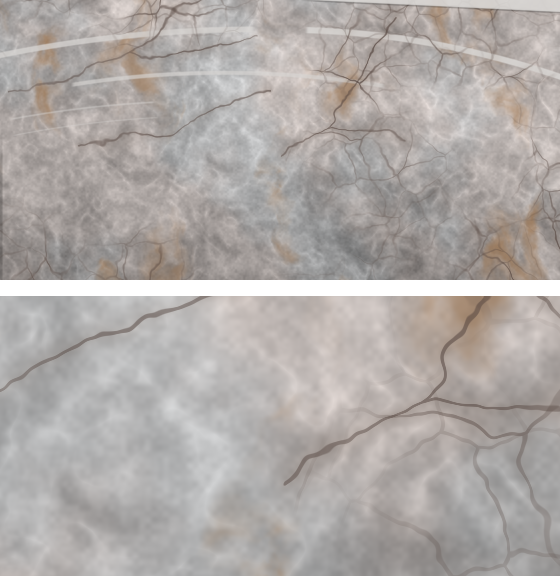
Top, the full canvas; bottom, a detail of the centre.
This texture is drawn by a WebGL 2 fragment shader. Its source:

```glsl
#version 300 es
precision highp float;
// A polished grey stone slab: cloudy layered noise with pale feathery wisps,
// dark branching fractures (warped segments plus cell borders), rust stains,
// and curved strips of reflected light under a bright top edge.

uniform vec2 u_resolution;
out vec4 outColor;

const vec3 WARM_GREY = vec3(1.034, 0.992, 0.974);
const vec3 COOL_GREY = vec3(0.995, 1.000, 1.005);
const vec3 VEIN_DARK = vec3(0.31, 0.25, 0.23);
const vec3 VEIN_HALO = vec3(0.52, 0.45, 0.40);
const vec3 RUST      = vec3(0.61, 0.45, 0.30);
const vec3 GLARE     = vec3(0.85, 0.84, 0.83);
const float TONE_BOTTOM = 0.575;
const float TONE_TOP    = 0.685;
const float VEIN_WIDTH  = 0.0022;

// Main fractures, each as start and end
const int FRACTURES = 10;
const vec4 FRACTURE[FRACTURES] = vec4[](
  vec4(0.00, 0.68, 0.26, 0.71), vec4(0.26, 0.71, 0.48, 0.79),
  vec4(0.48, 0.79, 0.92, 0.84), vec4(0.48, 0.79, 0.71, 1.00),
  vec4(1.40, 0.98, 1.28, 0.70), vec4(1.28, 0.70, 1.17, 0.53),
  vec4(1.17, 0.53, 1.01, 0.45), vec4(1.17, 0.53, 1.42, 0.52),
  vec4(0.28, 0.48, 0.70, 0.58), vec4(0.70, 0.58, 0.95, 0.65));

// Light strips: peak x, peak y, left end, right end / bend, half width, opacity
const int STRIPS = 5;
const vec4 STRIP_PATH[STRIPS] = vec4[](
  vec4(0.91, 0.895, -0.10, 0.915), vec4(1.00, 0.894, 1.085, 2.10),
  vec4(0.80, 0.740, 0.25, 1.38), vec4(0.75, 0.640, 0.03, 0.56),
  vec4(0.75, 0.585, 0.04, 0.57));
const vec3 STRIP_LOOK[STRIPS] = vec3[](
  vec3(0.112, 0.010, 0.75), vec3(0.168, 0.011, 0.88), vec3(0.145, 0.007, 0.65),
  vec3(0.130, 0.003, 0.45), vec3(0.140, 0.002, 0.38));

float hash(vec2 p) {
  return fract(sin(dot(p, vec2(127.1, 311.7))) * 43758.5);
}

float noise(vec2 p) {
  vec2 i = floor(p), f = fract(p);
  f = f * f * (3.0 - 2.0 * f);
  return mix(mix(hash(i), hash(i + vec2(1, 0)), f.x),
             mix(hash(i + vec2(0, 1)), hash(i + vec2(1, 1)), f.x), f.y);
}

float fbm(vec2 p) {
  float sum = 0.0, weight = 0.5;
  for (int i = 0; i < 5; i++) {
    sum += weight * noise(p);
    p = mat2(1.6, 1.2, -1.2, 1.6) * p + 3.7;
    weight *= 0.5;
  }
  return sum;
}

float ridge(vec2 p) { return 1.0 - abs(2.0 * noise(p) - 1.0); }

float segmentDistance(vec2 p, vec2 a, vec2 b) {
  vec2 ab = b - a;
  return length(p - a - ab * clamp(dot(p - a, ab) / dot(ab, ab), 0.0, 1.0));
}

vec2 cellPoint(vec2 cell) { return cell + vec2(hash(cell), hash(cell + 57.3)); }

// Distance to the nearest border between scattered cells
float cellBorder(vec2 p) {
  vec2 home = floor(p), nearest = home;
  float best = 9.0, border = 9.0;
  for (int k = 0; k < 9; k++) {
    vec2 c = cellPoint(home + vec2(k % 3 - 1, k / 3 - 1));
    float d = distance(p, c);
    if (d < best) { best = d; nearest = c; }
  }
  for (int k = 0; k < 25; k++) {
    vec2 c = cellPoint(home + vec2(k % 5 - 2, k / 5 - 2));
    vec2 gap = c - nearest;
    if (dot(gap, gap) > 1e-4)
      border = min(border, dot(0.5 * (c + nearest) - p, normalize(gap)));
  }
  return border;
}

vec3 drawVein(vec3 col, float d, float strength, float px) {
  col = mix(col, VEIN_HALO, 0.30 * strength * exp(-d / 0.014));
  float core = 1.0 - smoothstep(VEIN_WIDTH - 0.5 * px, VEIN_WIDTH + px, d);
  return mix(col, VEIN_DARK, 0.62 * strength * core);
}

void main() {
  vec2 p = gl_FragCoord.xy / u_resolution.y;
  float px = 1.0 / u_resolution.y;
  vec2 warp = vec2(fbm(p * 5.0), fbm(p * 5.0 + 19.0)) - 0.48;

  // Stone body: clouds, mottling, feathery wisps and grain
  float cloud = fbm(p * vec2(2.2, 3.2) + warp);
  float mottle = fbm(p * 11.0 + 2.0 * warp + 5.0);
  vec2 w = p + 0.12 * warp;
  float wisp = ridge(mat2(22, 14, -9, 16) * w) * ridge(mat2(17, -20, 24, 15) * w + 8.0);
  float grain = noise(p * 95.0) + noise(p * 140.0 + 4.0) - 1.0;
  float tone = mix(TONE_BOTTOM, TONE_TOP, smoothstep(-0.05, 0.6, p.y));
  tone += 0.26 * (cloud - 0.48) + 0.22 * (mottle - 0.48);
  tone += 0.13 * (wisp - 0.40) + 0.045 * grain;
  float cool = smoothstep(0.45, 0.68, fbm(p * 2.6 + 13.0));
  vec3 col = tone * mix(WARM_GREY, COOL_GREY, cool);

  // Rust stains, drawn out downwards
  float stain = smoothstep(0.57, 0.80, fbm(p * vec2(5.0, 2.8) + 31.0 + warp));
  col = mix(col, RUST, 0.75 * stain * smoothstep(0.25, 0.65, mottle));

  // Reflected light strips
  for (int i = 0; i < STRIPS; i++) {
    vec4 path = STRIP_PATH[i];
    vec3 look = STRIP_LOOK[i];
    float x = p.x - path.x;
    float d = abs(p.y - path.y + look.x * x * x) - look.y;
    float ends = smoothstep(path.z, path.z + 0.02, p.x) * (1.0 - smoothstep(path.w - 0.02, path.w, p.x));
    col = mix(col, GLARE, look.z * ends * (1.0 - smoothstep(-px, px, d)));
  }

  // Fractures and the finer net, densest near the top
  vec2 q = p + 0.13 * warp + 0.010 * (noise(p * 32.0) - 0.5);
  float main_d = 9.0;
  for (int i = 0; i < FRACTURES; i++)
    main_d = min(main_d, segmentDistance(q, FRACTURE[i].xy, FRACTURE[i].zw));
  col = drawVein(col, main_d, mix(0.45, 1.0, noise(p * 9.0)), px);
  float density = fbm(p * 2.3 + 7.0) + 0.16 * smoothstep(0.55, 1.0, p.y);
  for (int i = 0; i < 2; i++) {
    float scale = 4.0 + 5.0 * float(i);
    float strength = smoothstep(0.50, 0.74, density) * noise(p * 7.0 + scale);
    col = drawVein(col, cellBorder(q * scale) / scale, strength * (1.1 - 0.4 * float(i)), px);
  }

  // Bright top edge with a dark joint, and a shaded left side
  float edge = p.y - 1.0 + 0.048 * (p.x - 1.1);
  float topSide = smoothstep(1.05, 1.15, p.x);
  col *= 1.0 - 0.30 * topSide * (1.0 - smoothstep(0.0, 0.008, abs(edge)));
  col = mix(col, GLARE, 0.9 * topSide * smoothstep(-px, px, edge));
  col *= 1.0 - 0.18 * (1.0 - smoothstep(0.006, 0.012, p.x)) * (1.0 - smoothstep(0.4, 0.6, p.y));
  outColor = vec4(clamp(col, 0.0, 1.0), 1.0);
}
```
